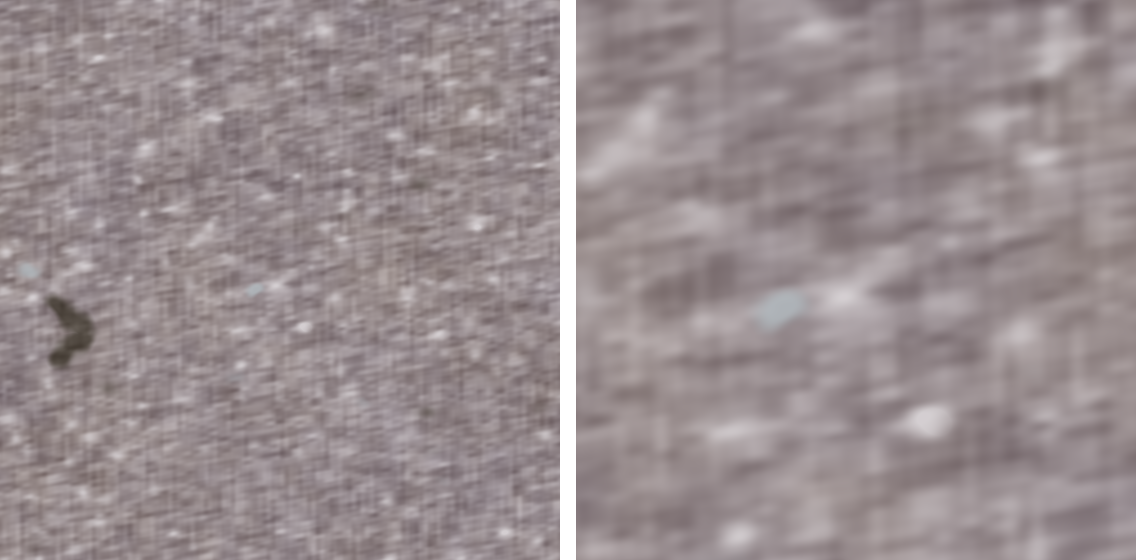
Left: the whole. Right: its middle third, enlarged.
Write a WebGL 2 fragment shader that draws this texture.

```glsl
#version 300 es
precision highp float;
// Weathered mauve-grey surface: layered value noise stretched into slightly
// rising streaks and faint upright threads, with soft pale flecks, a few
// bluish chips and brown specks scattered on jittered grids, and one stain.

#define BASE_COLOR vec3(0.572, 0.525, 0.533)
#define FLECK_COLOR vec3(0.84, 0.82, 0.83)
#define CHIP_COLOR vec3(0.70, 0.73, 0.75)
#define STAIN_COLOR vec3(0.29, 0.26, 0.225)
#define GRAIN_ANGLE 0.17
#define STREAK_CONTRAST 0.15
#define FINE_CONTRAST 0.11
#define THREAD_CONTRAST 0.075
#define CLOUD_CONTRAST 0.05
#define FLECK_CELLS 25.0
#define FLECK_SHARE 0.55

uniform vec2 u_resolution;
out vec4 fragColor;

// Integer hash giving two values in 0..1
vec2 hash2(vec2 cell, uint seed) {
    uvec2 v = uvec2(ivec2(cell)) + uvec2(seed * 747u, seed * 1319u);
    v = v * 1664525u + 1013904223u;
    v.x += v.y * 1664525u;
    v.y += v.x * 1664525u;
    v ^= v >> 16u;
    v.x += v.y * 1664525u;
    v.y += v.x * 1664525u;
    v ^= v >> 16u;
    return vec2(v & 65535u) / 65535.0;
}

// Smooth value noise, centred on zero
float noise(vec2 p, uint seed) {
    vec2 i = floor(p);
    vec2 f = p - i;
    f = f * f * (3.0 - 2.0 * f);
    float low = mix(hash2(i, seed).x, hash2(i + vec2(1, 0), seed).x, f.x);
    float high = mix(hash2(i + vec2(0, 1), seed).x, hash2(i + vec2(1, 1), seed).x, f.x);
    return mix(low, high, f.y) - 0.5;
}

// Soft oval spots, one candidate per cell; size is a fraction of the cell
float spots(vec2 p, float cells, float share, float size, uint seed) {
    p *= cells;
    vec2 home = floor(p);
    float total = 0.0;
    for (int y = -1; y <= 1; y++) {
        for (int x = -1; x <= 1; x++) {
            vec2 cell = home + vec2(x, y);
            vec2 pick = hash2(cell, seed);
            vec2 form = hash2(cell, seed + 1u);
            vec2 d = p - cell - hash2(cell, seed + 2u);
            d /= size * mix(0.65, 1.2, form.x) * vec2(mix(1.0, 1.7, form.y), 1.0);
            float strength = mix(0.2, 1.0, pick.y * pick.y);
            total += step(pick.x, share) * strength * exp(-dot(d, d));
        }
    }
    return min(total, 1.0);
}

float segmentDistance(vec2 p, vec2 a, vec2 b) {
    vec2 ab = b - a;
    return length(p - a - ab * clamp(dot(p - a, ab) / dot(ab, ab), 0.0, 1.0));
}

void main() {
    vec2 uv = gl_FragCoord.xy / min(u_resolution.x, u_resolution.y);
    float c = cos(GRAIN_ANGLE), s = sin(GRAIN_ANGLE);
    vec2 grain = vec2(c * uv.x + s * uv.y, c * uv.y - s * uv.x);

    // Woven grain
    float streak = noise(grain * vec2(30.0, 88.0), 1u);
    float fine = noise(grain * vec2(58.0, 145.0), 2u);
    float thread = noise(uv * vec2(125.0, 20.0), 3u);
    float cloud = noise(uv * 9.0, 4u) + 0.6 * noise(uv * 22.0, 5u);
    float tone = STREAK_CONTRAST * streak + FINE_CONTRAST * fine
               + THREAD_CONTRAST * thread + CLOUD_CONTRAST * cloud;
    vec3 color = BASE_COLOR + tone * vec3(0.94, 1.0, 1.0);

    // Drifting warm and violet tint
    float tint = noise(uv * 6.0, 6u) + 0.7 * noise(uv * 27.0, 7u);
    color += tint * vec3(0.008, 0.002, -0.022);

    // Pale flecks broken up by the grain
    float fleck = spots(grain, FLECK_CELLS, FLECK_SHARE, 0.27, 10u);
    fleck *= 0.75 + 0.7 * streak + 0.5 * fine;
    color = mix(color, FLECK_COLOR, clamp(fleck, 0.0, 0.95));

    // Bluish chips and brown specks
    vec2 ragged = uv + 0.012 * vec2(noise(uv * 45.0, 8u), noise(uv * 45.0, 9u));
    float chip = spots(ragged, 7.0, 0.16, 0.13, 20u);
    color = mix(color, CHIP_COLOR, smoothstep(0.12, 0.6, chip) * 0.85);
    float speck = spots(ragged, 9.0, 0.2, 0.13, 30u);
    color = mix(color, STAIN_COLOR, speck * 0.6);

    // Hooked stain with a ragged soft rim
    vec2 bend = vec2(0.16, 0.40);
    float reach = min(segmentDistance(ragged, vec2(0.105, 0.452), bend),
                      segmentDistance(ragged, vec2(0.11, 0.365), bend));
    float stain = 1.0 - smoothstep(0.007, 0.026, reach + 0.012 * noise(uv * 30.0, 40u));
    color = mix(color, STAIN_COLOR + 0.5 * tone, stain * 0.9);

    fragColor = vec4(clamp(color, 0.0, 1.0), 1.0);
}
```
